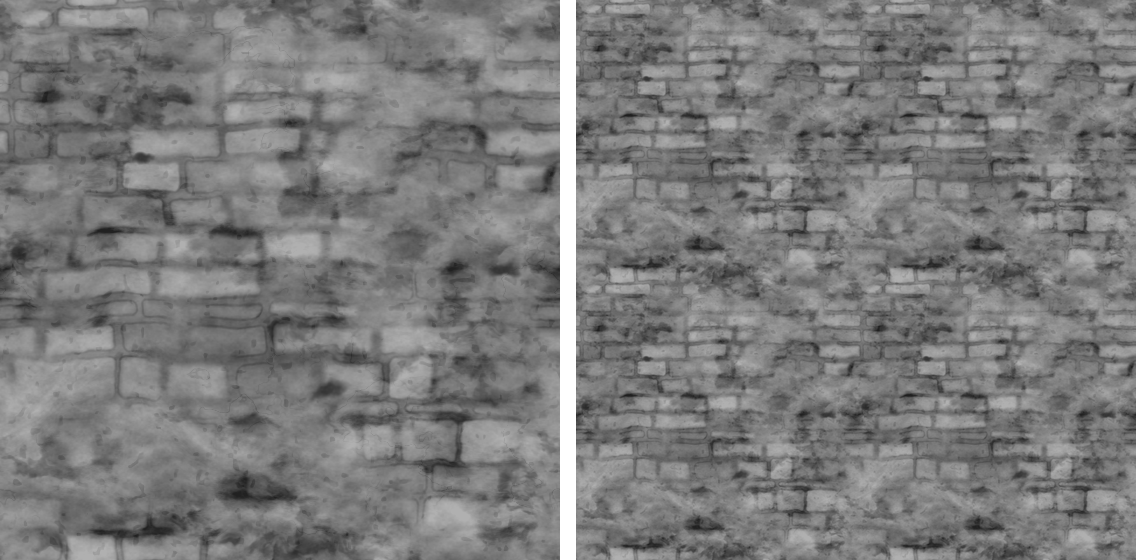
Left: one tile. Right: repeated 2 by 2.
Write a WebGL 2 fragment shader that draws this texture.

```glsl
#version 300 es
precision highp float;
// Weathered grey wall: uneven courses of soft-edged bricks showing through
// worn plaster. Jittered wrapping courses give rounded boxes; wrapping fbm
// supplies the plaster, stains, cracks and pits, and sparse cells the holes.
uniform vec2 u_resolution;
out vec4 fragColor;

float hash(vec2 p) {
  return fract(sin(dot(p, vec2(127.1, 311.7))) * 43758.5453);
}

float noise(vec2 p, vec2 period, float seed) {
  vec2 i = floor(p), f = fract(p);
  f = f * f * f * (f * (f * 6.0 - 15.0) + 10.0);
  vec2 a = mod(i, period) + seed, b = mod(i + 1.0, period) + seed;
  return mix(mix(hash(a), hash(vec2(b.x, a.y)), f.x),
             mix(hash(vec2(a.x, b.y)), hash(b), f.x), f.y);
}

float fbm(vec2 uv, vec2 cells, int octaves, float seed) {
  float sum = 0.0, total = 0.0, amp = 1.0;
  for (int i = 0; i < octaves; i++) {
    sum += amp * noise(uv * cells, cells, seed + float(i) * 17.3);
    total += amp;
    amp *= 0.55;
    cells *= 2.0;
  }
  return sum / total;
}

// Position of a jittered joint in a wrapping sequence
float joint(float i, float count, float seed) {
  return i + 0.65 * (hash(vec2(mod(i, count), seed)) - 0.5);
}

// Index of the jittered interval that holds x
float interval(float x, float count, float seed) {
  float i = floor(x);
  if (x < joint(i, count, seed)) return i - 1.0;
  if (x >= joint(i + 1.0, count, seed)) return i + 1.0;
  return i;
}

// Signed distance to the nearest brick; id identifies that brick
float brick(vec2 uv, out vec2 id) {
  float rows = 17.0, y = uv.y * rows;
  float r = interval(y, rows, 3.7);
  id.y = mod(r, rows);
  float cols = 6.0 + floor(4.0 * hash(vec2(id.y, 8.1)));
  float shift = cols * hash(vec2(id.y, 5.3)), seed = id.y + 20.5;
  float x = uv.x * cols + shift;
  float c = interval(x, cols, seed);
  id.x = mod(c, cols);
  vec2 scale = vec2(cols, rows);
  vec2 lo = vec2(joint(c, cols, seed), joint(r, rows, 3.7)) / scale;
  vec2 hi = vec2(joint(c + 1.0, cols, seed), joint(r + 1.0, rows, 3.7)) / scale;
  float inset = mix(0.002, 0.009, hash(id + 41.0)), radius = 0.01;
  vec2 q = abs(vec2(x, y) / scale - 0.5 * (lo + hi)) - 0.5 * (hi - lo) + inset + radius;
  return length(max(q, 0.0)) + min(max(q.x, q.y), 0.0) - radius;
}

// Sparse, slightly tilted dark cavities
float holes(vec2 uv) {
  float grid = 7.0, dark = 0.0;
  vec2 p = uv * grid, cell = floor(p);
  for (int j = -1; j <= 1; j++)
    for (int i = -1; i <= 1; i++) {
      vec2 n = cell + vec2(i, j), id = mod(n, grid);
      vec2 d = p - n - vec2(hash(id + 2.1), hash(id + 6.4));
      d.y -= 0.3 * d.x;
      float size = mix(0.1, 0.22, hash(id + 9.2));
      float shape = 1.0 - smoothstep(0.3, 1.3, length(d * vec2(1.0, 1.8)) / size);
      dark = max(dark, shape * step(0.86, hash(id + 13.7)));
    }
  return dark;
}

void main() {
  vec2 uv = gl_FragCoord.xy / u_resolution;
  vec2 wobble = vec2(fbm(uv, vec2(14.0), 4, 1.0), fbm(uv, vec2(14.0), 4, 31.0)) - 0.5;
  vec2 drift = vec2(fbm(uv, vec2(4.0), 3, 61.0), fbm(uv, vec2(4.0), 3, 91.0)) - 0.5;
  float fine = fbm(uv + 0.02 * wobble, vec2(40.0, 52.0), 4, 11.0) - 0.5;
  float cloud = fbm(uv + 0.12 * drift, vec2(7.0, 13.0), 6, 21.0) - 0.5;

  // Bricks with dim joints and paler, pillowed faces
  vec2 id;
  float d = brick(uv + 0.016 * wobble + 0.014 * drift, id);
  float soft = mix(0.005, 0.014, hash(id + 57.0));
  float body = 1.0 - smoothstep(-soft, 0.004, d);
  float face = 0.55 + 0.15 * (hash(id + 71.0) - 0.5) + 0.25 * cloud + 0.12 * fine;
  face += 0.03 * (1.0 - smoothstep(-0.024, 0.0, d));
  float wall = mix(0.45 + 0.35 * cloud + 0.15 * fine, face, body);
  float rim = 1.0 - smoothstep(0.0, 0.004, abs(d));
  wall -= 0.07 * rim * smoothstep(0.45, 0.65, fbm(uv, vec2(9.0), 3, 45.0));

  // Plaster covers the wall in patches, brick by brick
  float cover = fbm(uv, vec2(4.0, 5.0), 4, 81.0) + 0.2 * body * (hash(id + 87.0) - 0.5);
  float plaster = 0.54 + 0.5 * cloud + 0.15 * fine;
  float tone = mix(wall, plaster, 0.9 * smoothstep(0.45, 0.62, cover));

  // Stains gather in joints; rough patches are mottled
  float stain = smoothstep(0.53, 0.8, fbm(uv + 0.05 * drift, vec2(11.0, 16.0), 6, 101.0));
  tone -= 0.25 * stain * mix(1.0, 0.6, body);
  float rough = smoothstep(0.52, 0.68, fbm(uv, vec2(5.0, 6.0), 3, 121.0));
  tone -= 0.15 * rough * smoothstep(0.46, 0.68, fbm(uv + 0.04 * wobble, vec2(22.0, 30.0), 4, 131.0));

  // Hairline cracks, pits, cavities and grain
  float ridge = abs(fbm(uv + 0.03 * wobble, vec2(7.0, 9.0), 5, 141.0) - 0.5);
  tone -= 0.05 * (1.0 - smoothstep(0.0, 0.012, ridge)) * smoothstep(0.42, 0.62, fbm(uv, vec2(6.0), 3, 151.0));
  tone -= 0.07 * smoothstep(0.7, 0.84, fbm(uv + 0.03 * wobble, vec2(64.0), 2, 161.0));
  tone = mix(tone, 0.17, 0.85 * holes(uv + 0.06 * wobble));
  tone += 0.025 * (noise(uv * 240.0, vec2(240.0), 171.0) - 0.5);
  fragColor = vec4(vec3(clamp(tone, 0.13, 0.69)), 1.0);
}
```
